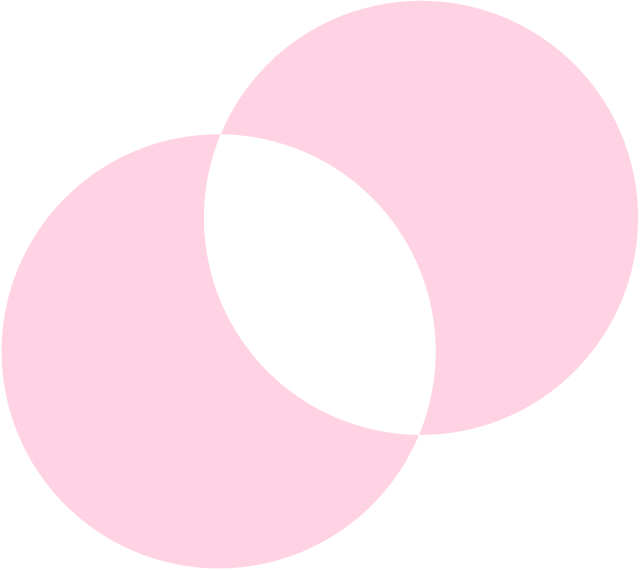
Give the GLSL for this background, as a WebGL 2 fragment shader.

```glsl
#version 300 es
precision highp float;
// Two overlapping pale pink discs on white, with their shared lens left white.

#define RADIUS 0.3808
#define UPPER_CENTER vec2(0.7386, 0.6178)
#define LOWER_CENTER vec2(0.3836, 0.3836)
#define PINK vec3(1.0, 0.828, 0.890)
#define WHITE vec3(1.0)

uniform vec2 u_resolution;
out vec4 fragColor;

// Antialiased coverage of a disc, with an edge one pixel wide
float discCoverage(vec2 point, vec2 center, float pixel) {
    float dist = length(point - center) - RADIUS;
    return clamp(0.5 - dist / pixel, 0.0, 1.0);
}

void main() {
    // Coordinates in units of canvas height
    float pixel = 1.0 / u_resolution.y;
    vec2 point = gl_FragCoord.xy * pixel;

    float upper = discCoverage(point, UPPER_CENTER, pixel);
    float lower = discCoverage(point, LOWER_CENTER, pixel);

    // Exclusive-or: pink where exactly one disc covers the point
    float onlyOne = upper + lower - 2.0 * upper * lower;
    fragColor = vec4(mix(WHITE, PINK, onlyOne), 1.0);
}
```
